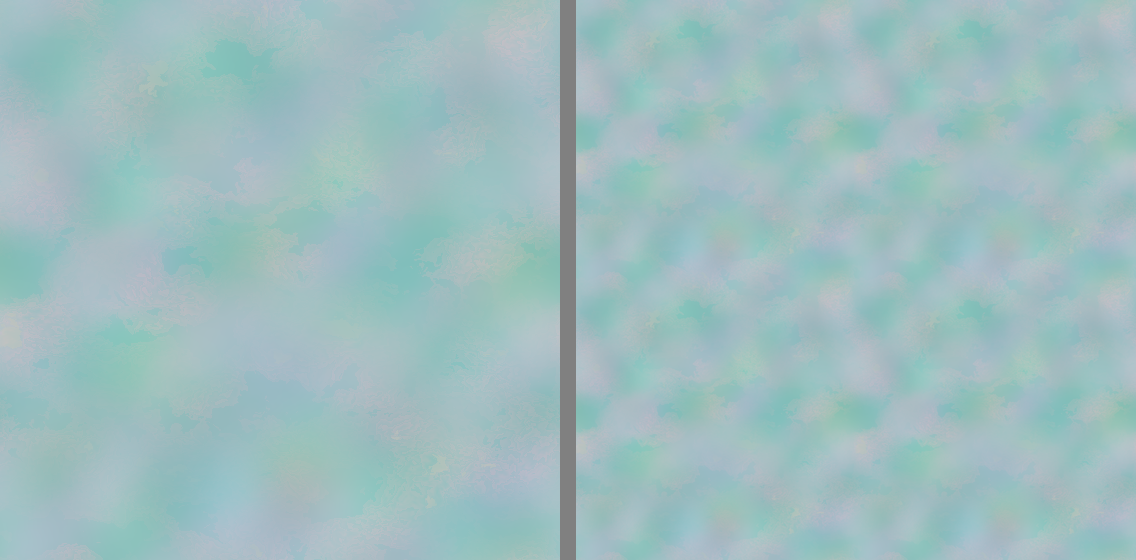
Left: one tile. Right: repeated 2 by 2.
Give the GLSL for this texture, as a Shadertoy shader.

```glsl
const float TAU = 6.2831853;
const vec3 TEAL = vec3(0.532, 0.758, 0.730);
const vec3 LAVENDER = vec3(0.656, 0.737, 0.770);
const vec3 ROSE_SHIFT = vec3(0.074, -0.001, 0.004);
const vec3 PEACH = vec3(0.790, 0.775, 0.725);
const vec3 WARM_SHIFT = vec3(0.006, 0.004, -0.008);

// Integer hash giving three values in 0..1
vec3 hash3(vec3 cell) {
    uvec3 h = uvec3(ivec3(cell)) * 1664525u + 1013904223u;
    for (int i = 0; i < 2; i++) {
        h.x += h.y * h.z;
        h.y += h.z * h.x;
        h.z += h.x * h.y;
        h ^= h >> 16u;
    }
    return vec3(h & 0xffffu) / 65535.0;
}

// Layered sines with whole wave counts: smooth, wrapping, unit variance
float softField(vec2 uv, float seed, float maxWaves) {
    const int WAVES = 20;
    float sum = 0.0;
    for (int i = 0; i < WAVES; i++) {
        vec3 h = hash3(vec3(float(i), seed, 7.0));
        vec2 waves = floor(h.xy * (2.0 * maxWaves + 1.0)) - maxWaves;
        sum += sin(TAU * (dot(waves, uv) + h.z));
    }
    return sum / sqrt(0.5 * float(WAVES));
}

float cornerSlope(vec2 cell, vec2 offset, vec2 period, float seed) {
    float angle = TAU * hash3(vec3(mod(cell, period), seed)).x;
    return dot(vec2(cos(angle), sin(angle)), offset);
}

// Gradient noise that wraps after a whole number of cells
float wrapNoise(vec2 uv, vec2 period, float seed) {
    vec2 p = uv * period;
    vec2 c = floor(p);
    vec2 f = p - c;
    vec2 w = f * f * f * (f * (f * 6.0 - 15.0) + 10.0);
    vec2 e = vec2(1.0, 0.0);
    float low = mix(cornerSlope(c, f, period, seed),
                    cornerSlope(c + e.xy, f - e.xy, period, seed), w.x);
    float high = mix(cornerSlope(c + e.yx, f - e.yx, period, seed),
                     cornerSlope(c + e.xx, f - e.xx, period, seed), w.x);
    return mix(low, high, w.y);
}

float fractalNoise(vec2 uv, vec2 period, float seed, float gain) {
    float sum = 0.0;
    float weight = 1.0;
    for (int i = 0; i < 6; i++) {
        sum += weight * wrapNoise(uv, period, seed + float(i));
        period *= 2.0;
        weight *= gain;
    }
    return sum;
}

// Crisp-edged stain that fades away from its rim
float stain(float height, float level) {
    float rim = smoothstep(level - 0.012, level + 0.012, height);
    return rim * (1.0 - 0.92 * smoothstep(level, level + 0.36, height));
}

void mainImage(out vec4 fragColor, in vec2 fragCoord) {
    vec2 uv = fragCoord / iResolution.xy;
    vec2 billow = vec2(fractalNoise(uv, vec2(6.0), 20.0, 0.56),
                       fractalNoise(uv, vec2(6.0), 30.0, 0.56));

    // Broad colour clouds
    vec2 cloudUv = uv + 0.012 * billow;
    float tint = softField(cloudUv, 1.0, 5.0) + 0.9 * billow.x;
    float light = softField(cloudUv, 2.0, 5.0) + 0.7 * billow.y;
    float warmth = softField(cloudUv, 3.0, 4.0);
    vec3 color = mix(TEAL, LAVENDER, smoothstep(-2.7, 2.7, tint));
    color += 0.010 * light + WARM_SHIFT * warmth;

    // Ragged stains, stronger in some regions
    vec2 stainUv = uv + 0.03 * billow;
    float height = fractalNoise(stainUv, vec2(6.0, 9.0), 40.0, 0.62);
    float presence = mix(0.2, 1.0, smoothstep(-1.2, 1.2, softField(uv, 4.0, 5.0)));
    float cover = 0.0;
    for (int i = 0; i < 4; i++) {
        cover += stain(height, -0.22 + 0.2 * float(i));
    }
    color += ROSE_SHIFT * presence * (cover - 0.25);

    // Small peach flecks on the highest crests
    float crest = height + 0.35 * fractalNoise(stainUv, vec2(22.0, 30.0), 70.0, 0.56);
    float fleck = smoothstep(0.60, 0.65, crest) * presence;
    color = mix(color, PEACH, 0.42 * fleck);

    fragColor = vec4(color, 1.0);
}
```
